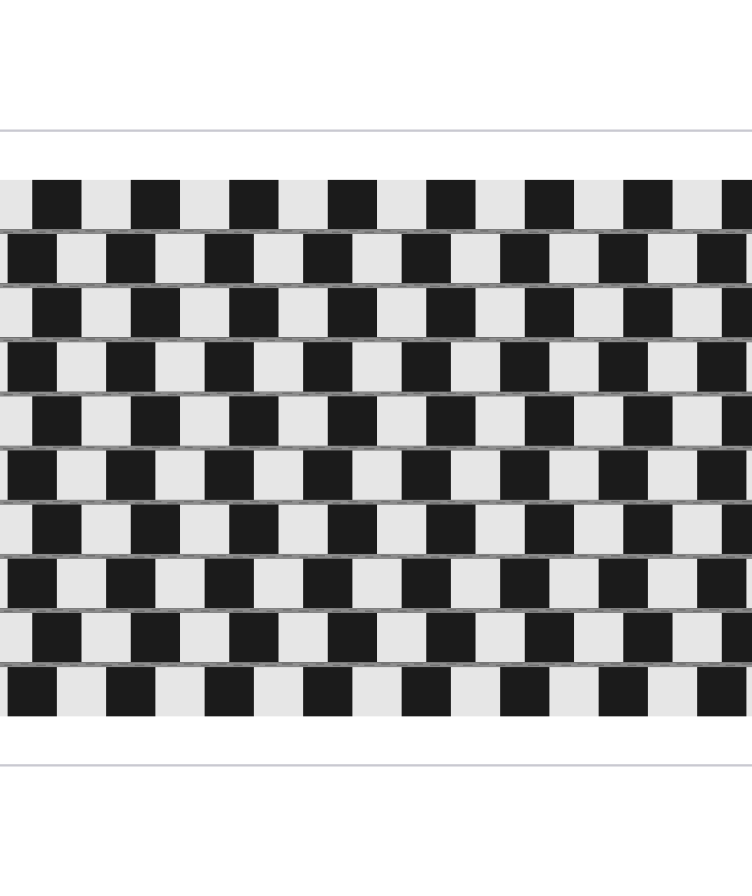
A WebGL 2 fragment shader for this pattern:

```glsl
#version 300 es
precision highp float;

#define ROWS 10.0
#define TILE 0.05497
#define PITCH 0.06042
#define WALL_BOTTOM 0.2005
#define FIRST_DARK 0.0085
#define ROW_SHIFT 0.5
#define RULE_OFFSET 0.3542
#define RULE_WIDTH 0.0026
#define DASH_PERIOD 0.01832
#define DASH_LENGTH 0.0105

uniform vec2 u_resolution;
out vec4 fragColor;

const vec3 PAPER = vec3(1.0);
const vec3 RULE = vec3(0.79, 0.79, 0.82);
const vec3 LIGHT = vec3(0.9);
const vec3 DARK = vec3(0.105);
const vec3 MORTAR = vec3(0.55);
const vec3 MORTAR_DASH = vec3(0.43);
const vec3 MORTAR_EDGE = vec3(0.36);

vec2 hashGradient(vec2 cell) {
    vec2 h = vec2(dot(cell, vec2(127.1, 311.7)), dot(cell, vec2(269.5, 183.3)));
    return fract(sin(h) * 43758.5) * 2.0 - 1.0;
}

float gradientNoise(vec2 p) {
    vec2 i = floor(p), f = fract(p);
    vec2 u = f * f * (3.0 - 2.0 * f);
    vec2 e = vec2(1.0, 0.0);
    float low = mix(dot(hashGradient(i), f), dot(hashGradient(i + e.xy), f - e.xy), u.x);
    float high = mix(dot(hashGradient(i + e.yx), f - e.yx), dot(hashGradient(i + e.xx), f - e.xx), u.x);
    return mix(low, high, u.y);
}

// Coverage of a band of given half width, d measured from its centre
float band(float d, float halfWidth, float px) {
    return clamp((halfWidth - abs(d)) / px + 0.5, 0.0, 1.0);
}

// Grey joint with darker edges and short staggered dashes; y runs from 0 to 1
vec3 mortarColor(float x, float y, float row, float px) {
    float gap = PITCH - TILE;
    float grain = gradientNoise(vec2(x / DASH_PERIOD * 1.7, row * 7.3 + y * 1.5));
    vec3 color = MORTAR + 0.05 * grain;

    float cell = floor(x / DASH_PERIOD);
    float dx = x - (cell + 0.5) * DASH_PERIOD;
    float wobble = gradientNoise(vec2(cell * 0.73 + 0.37, row * 1.31 + 0.41));
    float halfLength = 0.5 * DASH_LENGTH * (1.0 + 0.5 * wobble);
    float level = 0.5 + 0.14 * (mod(cell, 2.0) * 2.0 - 1.0);
    float dash = band(dx, halfLength, px) * band((y - level) * gap, 0.15 * gap, px);
    color = mix(color, MORTAR_DASH, dash);

    float edge = smoothstep(0.34, 0.5, abs(y - 0.5));
    return mix(color, MORTAR_EDGE, 0.6 * edge);
}

void main() {
    float px = 1.0 / u_resolution.y;
    vec2 p = gl_FragCoord.xy * px;

    // Thin rules above and below the wall
    float rule = band(abs(p.y - 0.5) - RULE_OFFSET, 0.5 * RULE_WIDTH, px);
    vec3 color = mix(PAPER, RULE, rule);

    // Tiles, with every other row shifted sideways
    float y = p.y - WALL_BOTTOM;
    float row = clamp(floor(y / PITCH), 0.0, ROWS - 1.0);
    float localY = y - row * PITCH;
    float start = FIRST_DARK + ROW_SHIFT * TILE * mod(row, 2.0);
    float dx = mod(p.x - start + 0.5 * TILE, 2.0 * TILE) - TILE;
    vec3 tile = mix(LIGHT, DARK, band(dx, 0.5 * TILE, px));

    // Joints between rows
    float gap = PITCH - TILE;
    vec3 mortar = mortarColor(p.x, clamp((localY - TILE) / gap, 0.0, 1.0), row, px);
    float joint = 1.0 - band(localY - 0.5 * TILE, 0.5 * TILE, px);
    vec3 wall = mix(tile, mortar, joint);

    // Wall outline
    float halfHeight = 0.5 * ((ROWS - 1.0) * PITCH + TILE);
    float inside = step(abs(y - halfHeight), halfHeight);
    float soft = band(y - halfHeight, halfHeight, px);
    vec3 wallEdge = mix(tile, wall, step(px, halfHeight - abs(y - halfHeight)) * inside);
    fragColor = vec4(mix(color, wallEdge, soft), 1.0);
}
```
